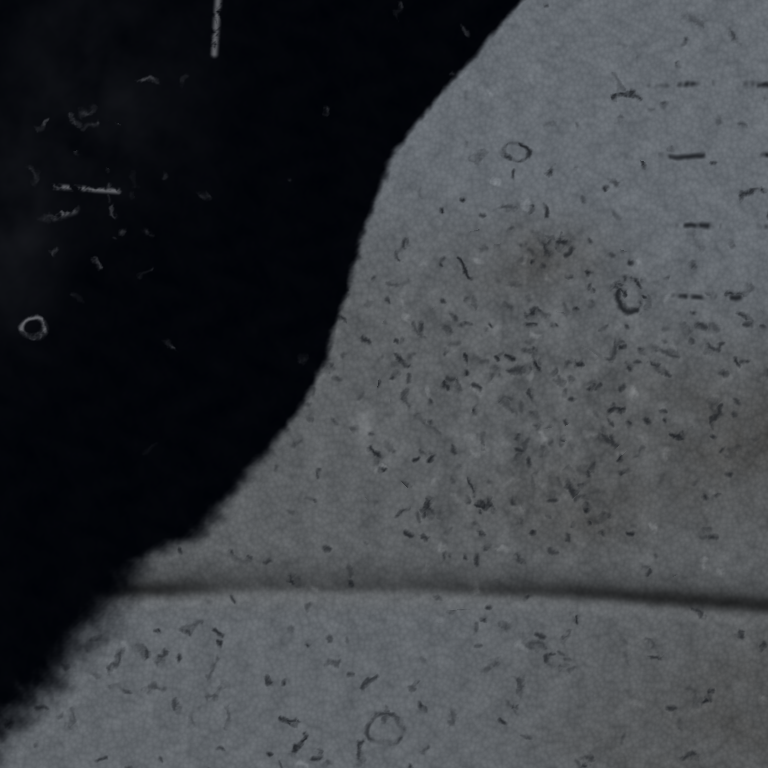
Reproduce this texture procedurally as a WebGL 2 fragment shader.

```glsl
#version 300 es
precision highp float;
uniform vec2 u_resolution;
out vec4 outColor;

const vec3 INK = vec3(0.008, 0.015, 0.032);
const vec3 COOL = vec3(0.388, 0.409, 0.432);
const vec3 GREY = vec3(0.348, 0.36, 0.37);
const vec3 WARM = vec3(0.285, 0.286, 0.284);
const vec3 PIT = vec3(0.09, 0.10, 0.115);

vec2 hash2(vec2 p) {
  vec3 q = fract(p.xyx * vec3(0.1031, 0.1030, 0.0973));
  q += dot(q, q.yzx + 33.33);
  return fract((q.xx + q.yz) * q.zy);
}

// Distance to the nearest scattered point
float cellular(vec2 p) {
  float nearest = 2.0;
  for (int i = 0; i < 9; i++) {
    vec2 c = floor(p) + vec2(i % 3 - 1, i / 3 - 1);
    nearest = min(nearest, length(p - c - hash2(c)));
  }
  return nearest;
}

// Layered, rotated sines in about -1..1
float waves(vec2 p) {
  float sum = 0.0, amp = 0.5;
  for (int i = 0; i < 5; i++) {
    sum += amp * sin(p.x + 1.7 * sin(p.y)) * cos(p.y * 0.9 + float(i));
    p = mat2(1.3, 1.1, -1.1, 1.3) * p + 2.3;
    amp *= 0.62;
  }
  return sum;
}

float stroke(float dist, float width) {
  return 1.0 - smoothstep(0.0, width * 1.6, dist);
}

float segment(vec2 p, vec2 a, vec2 b, float width) {
  vec2 d = b - a;
  return stroke(length(p - a - d * clamp(dot(p - a, d) / dot(d, d), 0.0, 1.0)), width);
}

// Uneven presence along a mark
float fray(vec2 p) {
  return smoothstep(-0.35, 0.3, waves(p * 90.0));
}

float ring(vec2 p, vec2 center, vec2 radius) {
  vec2 q = p - center + 0.004 * vec2(waves(p * 75.0), waves(p.yx * 80.0));
  return stroke(abs(length(q / radius) - 1.0) * radius.x, 0.004) * (0.3 + 0.7 * fray(p));
}

float glow(vec2 p, float x, float y, float w, float h) {
  vec2 q = (p - vec2(x, y)) / vec2(w, h);
  return exp(-dot(q, q));
}

// Short bent scratches, one candidate in each cell
float scratches(vec2 p, float scale, float density, float width, float reach) {
  vec2 q = p * scale + 0.3 * vec2(waves(p * 85.0), waves(p.yx * 75.0 + 4.0));
  float cover = 0.0;
  for (int i = 0; i < 9; i++) {
    vec2 c = floor(q) + vec2(i % 3 - 1, i / 3 - 1);
    vec2 h = hash2(c + scale), k = hash2(c + 71.0);
    vec2 dir = vec2(cos(k.x * 6.28), sin(k.x * 6.28)) * reach * k.y;
    float mark = segment(q, c + h - dir, c + h + dir + 0.01, width);
    cover = max(cover, mark * step(hash2(c + 19.0).x, density) * (0.3 + 0.7 * h.y));
  }
  return cover * (0.4 + 0.6 * fray(p));
}

// Horizontal place of the boundary at height y
float boundary(float y) {
  vec2 k[12] = vec2[12](vec2(-0.03, 0.03), vec2(0.046, 0.102), vec2(0.145, 0.232), vec2(0.176, 0.271),
    vec2(0.247, 0.303), vec2(0.312, 0.375), vec2(0.371, 0.447), vec2(0.414, 0.512),
    vec2(0.484, 0.733), vec2(0.51, 0.805), vec2(0.56, 0.863), vec2(0.677, 1.0));
  float x = k[0].x;
  for (int i = 0; i < 11; i++)
    x += (k[i + 1].x - k[i].x) * clamp((y - k[i].y) / (k[i + 1].y - k[i].y), 0.0, 1.0);
  return x;
}

vec3 stone(vec2 p, float side) {
  // Broad stains and grain
  float upper = smoothstep(0.5, 0.78, p.y + 0.25 * (p.x - 0.7));
  float lower = smoothstep(0.23, 0.19, p.y), worn = glow(p, 0.7, 0.48, 0.23, 0.18);
  vec3 col = mix(GREY, COOL, max(upper, lower * 0.6 * smoothstep(1.0, 0.5, p.x)));
  float warm = glow(p, 0.96, 0.43, 0.16, 0.09) + 0.8 * glow(p, 0.75, 0.34, 0.13, 0.05)
    + 0.9 * glow(p, 0.69, 0.66, 0.09, 0.05) + 0.9 * glow(p, 1.0, 0.03, 0.25, 0.14);
  col = mix(col, WARM, clamp(warm * (0.7 + 0.5 * waves(p * 25.0)), 0.0, 1.0));
  col += (0.022 + 0.04 * worn) * waves(p * vec2(60.0, 42.0)) + 0.03 * waves(p * 130.0);
  col += 0.05 * (0.5 - cellular(p * 150.0));
  // Groove and its faint lit lip
  float lip = p.y - 0.2285 + 0.08 * (p.x - 0.42) * (p.x - 0.42) + 0.002 * waves(p * 30.0);
  float ends = max(smoothstep(0.34, 0.18, p.x), smoothstep(0.45, 0.9, p.x));
  col *= 1.0 - 0.22 * smoothstep(-0.004, 0.01, lip) * smoothstep(0.06, 0.008, lip);
  col *= 1.0 - (0.05 + 0.45 * ends) * glow(vec2(lip), 0.008, 0.008, 0.016, 0.016);
  col += 0.04 * glow(vec2(lip), -0.008, -0.008, 0.015, 0.015);
  // Pits, rings and broken rows
  float pits = scratches(p, 32.0, 0.06 + 0.5 * worn + 0.15 * lower, 0.15, 0.45);
  pits = max(pits, scratches(p + 0.37, 62.0, 0.05 + 0.3 * worn, 0.22, 0.3));
  pits = max(pits, ring(p, vec2(0.672, 0.802), vec2(0.017, 0.011)));
  pits = max(pits, ring(p, vec2(0.82, 0.616), vec2(0.014, 0.021)));
  pits = max(pits, 0.7 * ring(p, vec2(0.501, 0.052), vec2(0.022, 0.019)));
  float row = (fract((p.y + 0.004 * waves(p * 40.0) - 0.016) / 0.092) - 0.5) * 0.092;
  float rows = smoothstep(0.57, 0.6, p.y) * smoothstep(0.92, 0.9, p.y) * smoothstep(0.8, 0.9, p.x);
  pits = max(pits, rows * stroke(abs(row), 0.004) * smoothstep(-0.1, 0.4, waves(p * vec2(50.0, 9.0))));
  col = mix(col, PIT, pits * 0.8);
  // Pale chips, also along the boundary
  float chips = scratches(p + 0.61, 40.0, 0.03 + 0.25 * worn, 0.18, 0.25);
  chips = max(chips, glow(p, 0.475, 0.44, 0.012, 0.03));
  chips = max(chips, scratches(p, 52.0, 0.4, 0.2, 0.2) * glow(vec2(side), 0.0, 0.0, 0.014, 0.014));
  return col + 0.1 * chips;
}

vec3 ink(vec2 p) {
  float haze = glow(p, 0.13, 0.88, 0.12, 0.15) + 0.9 * glow(p, 0.02, 0.68, 0.07, 0.13);
  vec3 col = INK + 0.06 * haze * (0.7 + 0.6 * waves(p * 22.0)) + 0.008 * waves(p * 60.0);
  // Pale scrapes
  float marks = 0.6 * scratches(p + 0.13, 38.0, 0.03 + 0.35 * glow(p, 0.12, 0.74, 0.1, 0.1), 0.14, 0.4);
  float lines = segment(p, vec2(0.284, 1.0), vec2(0.279, 0.93), 0.005);
  lines = max(lines, segment(p, vec2(0.07, 0.757), vec2(0.155, 0.751), 0.004));
  lines = max(lines, segment(p, vec2(0.072, 0.72), vec2(0.095, 0.728), 0.007));
  marks = max(max(marks, lines * fray(p)), ring(p, vec2(0.044, 0.573), vec2(0.015, 0.013)));
  return col + 0.34 * marks * smoothstep(0.35, 0.6, p.y);
}

void main() {
  vec2 p = gl_FragCoord.xy / u_resolution;
  float soft = mix(0.04, 0.006, smoothstep(0.15, 0.5, p.y));
  float side = p.x - boundary(p.y) + (0.003 + soft * 0.4) * waves(p * 60.0);
  vec3 col = mix(ink(p), stone(p, side), smoothstep(-soft * 0.7, soft * 1.6, side));
  outColor = vec4(clamp(col, 0.0, 1.0), 1.0);
}
```
